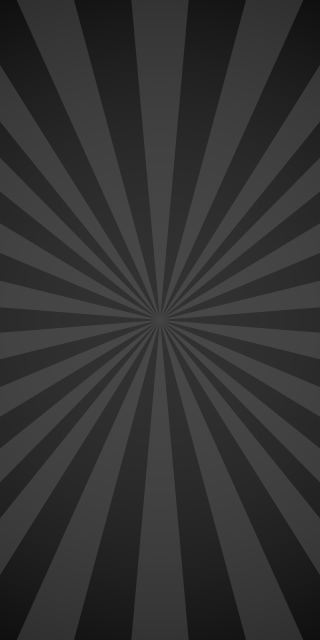
Write a Shadertoy shader that draws this background.

```glsl
// Counts stripe widths outward from the vertical axis; 11 span a quarter turn
float stripeCoord(vec2 p) {
    float slope = min(p.x, p.y) / max(max(p.x, p.y), 1e-5);
    return p.x < p.y ? 5.58 * slope : 11.0 - slope * (6.35 - 0.93 * slope);
}

void mainImage(out vec4 fragColor, in vec2 fragCoord) {
    // Centred position, one unit across the canvas width and two along its height
    vec2 p = abs(fragCoord / iResolution.xy - 0.5) * vec2(1.0, 2.0);

    // Alternating rays, with edges softened over one pixel
    float inside = abs(mod(stripeCoord(p), 2.0) - 1.0) - 0.5;
    float pixels = inside * max(p.x, p.y) / 5.6 * iResolution.x;
    float ray = clamp(pixels + 0.5, 0.0, 1.0);

    // Both greys fall off toward the corners
    float falloff = dot(p, p);
    float darkGrey = 0.195 - 0.11 * falloff;
    float lightGrey = 0.28 - 0.08 * falloff;
    float grey = mix(darkGrey, lightGrey, ray);

    // Faint glow that merges the rays at the hub
    grey = mix(grey, 0.28, 0.7 * exp(-falloff * 2500.0));

    fragColor = vec4(vec3(grey), 1.0);
}
```
